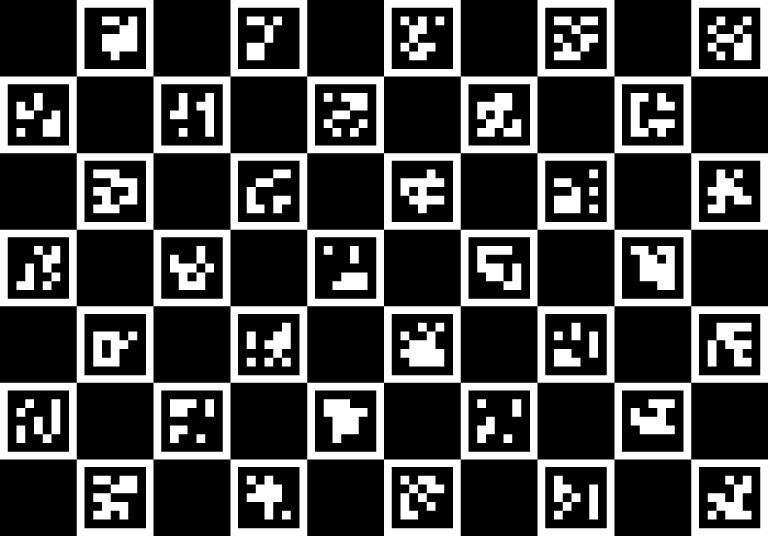
Give the GLSL for this pattern, as a Shadertoy shader.

```glsl
#define BOARD vec2(10.0, 7.0)   // squares across and down
#define MARGIN 0.1              // white rim, as a share of a square
#define MODULES 7.0             // marker modules per side, border included
#define FILL 0.53               // chance that a data module is white
#define SEED 17u
#define WHITE 0.995
#define BLACK 0.0
#define SAMPLES 4               // sub-samples per pixel side

// Integer hash to a value in [0, 1)
float hash(uvec2 v, uint salt) {
    uint h = v.x * 1597334677u ^ v.y * 3812015801u ^ salt * 2798796415u;
    h = (h ^ (h >> 16)) * 2146121005u;
    h = (h ^ (h >> 15)) * 2221713035u;
    return float((h ^ (h >> 16)) >> 8) / 16777216.0;
}

// Black-bordered marker with a random grid of white data modules
float marker(vec2 p, float id) {
    vec2 module = floor(p * MODULES);
    vec2 fromCentre = abs(module - 0.5 * (MODULES - 1.0));
    bool border = max(fromCentre.x, fromCentre.y) > 0.5 * MODULES - 1.0;
    return !border && hash(uvec2(module), uint(id) + SEED) < FILL ? 1.0 : 0.0;
}

// Checkerboard whose white squares each hold a marker; y runs downward
float board(vec2 p) {
    vec2 square = floor(p);
    if (mod(square.x + square.y, 2.0) < 0.5) return 0.0;

    vec2 local = (fract(p) - MARGIN) / (1.0 - 2.0 * MARGIN);
    bool rim = any(lessThan(local, vec2(0.0))) || any(greaterThanEqual(local, vec2(1.0)));
    return rim ? 1.0 : marker(local, square.x + square.y * BOARD.x);
}

void mainImage(out vec4 fragColor, in vec2 fragCoord) {
    // Average over the pixel area for smooth edges
    float coverage = 0.0;
    for (int j = 0; j < SAMPLES; j++) {
        for (int i = 0; i < SAMPLES; i++) {
            vec2 offset = (vec2(i, j) + 0.5) / float(SAMPLES) - 0.5;
            vec2 uv = (fragCoord + offset) / iResolution.xy;
            coverage += board(vec2(uv.x, 1.0 - uv.y) * BOARD);
        }
    }
    coverage /= float(SAMPLES * SAMPLES);
    fragColor = vec4(vec3(mix(BLACK, WHITE, coverage)), 1.0);
}
```
